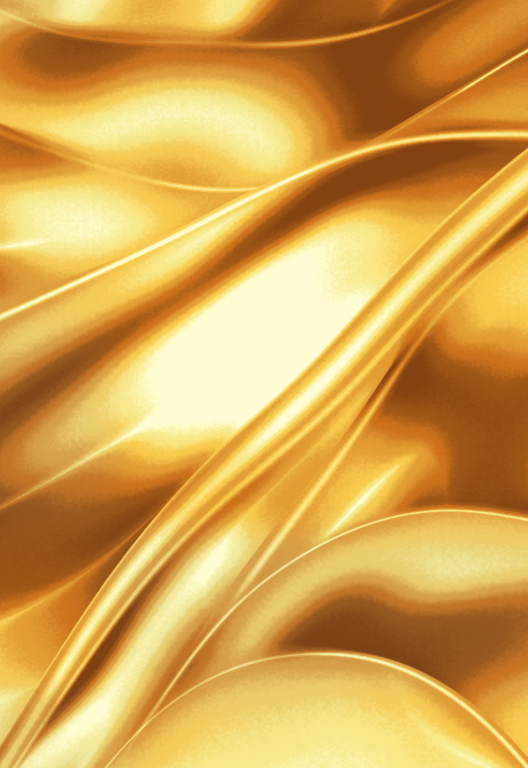
This texture is drawn by a WebGL 1 fragment shader. Its source:

```glsl
precision highp float;
uniform vec2 u_resolution;

// Metal ramp, dark to bright
const vec3 UMBER  = vec3(0.50, 0.26, 0.08);
const vec3 BROWN  = vec3(0.60, 0.34, 0.11);
const vec3 AMBER  = vec3(0.78, 0.45, 0.13);
const vec3 GOLD   = vec3(0.86, 0.62, 0.25);
const vec3 YELLOW = vec3(0.94, 0.80, 0.38);
const vec3 STRAW  = vec3(0.96, 0.91, 0.58);
const vec3 CREAM  = vec3(1.00, 0.99, 0.83);
const vec3 WARM_TINT = vec3(1.03, 0.99, 0.80);
const vec3 COOL_TINT = vec3(0.97, 1.01, 1.16);

// Cloth shape, in units of the canvas height
const int FOLDS = 7;
const float MAIN_FOLD = 3.0;
const float MIDDLE_X = 0.34;
const float THIN_ROLL = 0.018;
const float WIDE_ROLL = 0.062;
const float SHADOW_REACH = 0.06;
const float SHADOW_DEPTH = 0.34;
const float CONTACT_REACH = 0.025;
const float CONTACT_DEPTH = 0.16;
const float MELT = 0.022;
const float WARP = 0.05;
const float GRAIN = 0.04;
const vec2 SHEEN_CENTRE = vec2(0.27, 0.6);
const float SHEEN_SIZE = 0.16;
const float SHEEN = 0.32;

float hash(vec2 p) {
  return fract(sin(dot(p, vec2(127.1, 311.7))) * 43758.55);
}

float noise(vec2 p) {
  vec2 cell = floor(p), f = fract(p);
  f = f * f * f * (f * (f * 6.0 - 15.0) + 10.0);
  vec2 e = vec2(1.0, 0.0);
  return mix(mix(hash(cell), hash(cell + e.xy), f.x),
             mix(hash(cell + e.yx), hash(cell + e.xx), f.x), f.y);
}

float bell(float x) { return exp(-x * x); }

// Height of a fold line: upper folds sag, middle ones climb, the last arches
float foldLine(float x, float i) {
  float k = i / float(FOLDS - 1);
  float t = x - MIDDLE_X;
  float late = smoothstep(0.7, 1.0, k);
  float level = 0.92 - 0.9 * k + 0.12 * bell(1.4 * (i - 2.0)) + 0.17 * late;
  float slope = mix(0.1, 1.15, smoothstep(0.25, 0.55, k)) * (1.0 - 0.75 * late);
  float bend = mix(1.0, -0.55, smoothstep(0.0, 0.5, k)) - 1.8 * late;
  return level + slope * t + bend * t * t + 0.025 * sin(7.0 * x + 2.4 * i);
}

// Broad light bands and narrow pleats along a sheet
float satin(vec2 q, float seed) {
  vec2 shift = vec2(seed * 7.3, seed * 3.7);
  float h = noise(q * vec2(2.0, 5.0) + shift)
          + 0.3 * noise(q * vec2(4.0, 10.0) - shift);
  float bands = 0.49 + 0.47 * sin(9.0 * h + seed);
  float crease = 1.0 - abs(2.0 * noise(q * vec2(1.6, 9.0) + shift.yx) - 1.0);
  float presence = smoothstep(0.35, 0.75, noise(q * 3.5 + shift + 9.0));
  return bands + presence * (0.42 * pow(crease, 7.0) - 0.14 * crease);
}

vec3 metal(float t) {
  vec3 c = mix(UMBER, BROWN, smoothstep(-0.15, 0.06, t));
  c = mix(c, AMBER, smoothstep(0.06, 0.26, t));
  c = mix(c, GOLD, smoothstep(0.26, 0.5, t));
  c = mix(c, YELLOW, smoothstep(0.5, 0.71, t));
  c = mix(c, STRAW, smoothstep(0.71, 0.85, t));
  return mix(c, CREAM, smoothstep(0.85, 1.0, t));
}

void main() {
  vec2 uv = gl_FragCoord.xy / u_resolution.y;
  float pixel = 0.75 / u_resolution.y + 0.0006;
  vec2 p = uv + WARP * (vec2(noise(uv * 3.1), noise(uv * 3.1 + 17.0)) - 0.5);
  float along = p.x + 0.6 * p.y;
  float across = (p.y - 0.8 * p.x) / 1.28;
  float tone = satin(vec2(along, across), 1.3);

  // Lay the sheets from top to bottom, each hanging from a rolled edge
  for (int n = 0; n < FOLDS; n++) {
    float i = float(n);
    float line = foldLine(p.x, i);
    float steep = (foldLine(p.x + 0.01, i) - line) / 0.01;
    float d = (p.y - line) / sqrt(1.0 + steep * steep);

    float wide = bell(1.2 * (i - MAIN_FOLD));
    float width = mix(THIN_ROLL, WIDE_ROLL, wide);
    width *= 0.85 + 0.3 * sin(5.0 * p.x + 1.7 * i);
    float s = -d / width;
    float drift = noise(vec2(along * 4.0, i * 5.1));

    float sheet = satin(vec2(along, mix(d, across, 0.5)), i + 2.0);
    float below = max(-d - width, 0.0);
    sheet -= SHADOW_DEPTH * (0.4 + drift) * exp(-below / SHADOW_REACH);

    // One soft highlight; wide rolls also catch light on both rims
    float core = bell((s - 0.48 + 0.15 * (drift - 0.5)) / 0.24);
    float rims = bell(s / 0.07) + bell((s - 0.93) / 0.09);
    float roll = 0.36 + 0.58 * core + 0.42 * wide * rims;
    float body = mix(core, 1.0 - smoothstep(0.9, 1.15, s), wide);
    float strength = mix(0.25 + 0.55 * wide, 1.0, smoothstep(0.25, 0.6, drift));
    sheet = mix(sheet, roll, strength * body);

    // Edges are crisp in places and melt into the cloth in others
    float melt = smoothstep(0.45, 0.8, noise(vec2(along * 3.0, i * 3.3 + 8.0)));
    float soft = pixel + MELT * melt * (1.0 - wide);
    tone -= CONTACT_DEPTH * exp(-max(d, 0.0) / CONTACT_REACH);
    tone = mix(tone, sheet, 1.0 - smoothstep(-soft, soft, d));
  }

  // Broad sheen, fine weave and shifts of warmth
  tone += SHEEN * bell(length(uv - SHEEN_CENTRE) / SHEEN_SIZE);
  tone += GRAIN * (noise(uv * 330.0) - 0.5);
  float warmth = smoothstep(0.25, 0.75, noise(p * vec2(3.5, 4.5) + 31.0));
  vec3 tint = mix(COOL_TINT, WARM_TINT, warmth);
  vec3 color = metal(tone) * mix(tint, vec3(1.0), smoothstep(0.7, 1.0, tone));
  gl_FragColor = vec4(clamp(color, 0.0, 1.0), 1.0);
}
```
